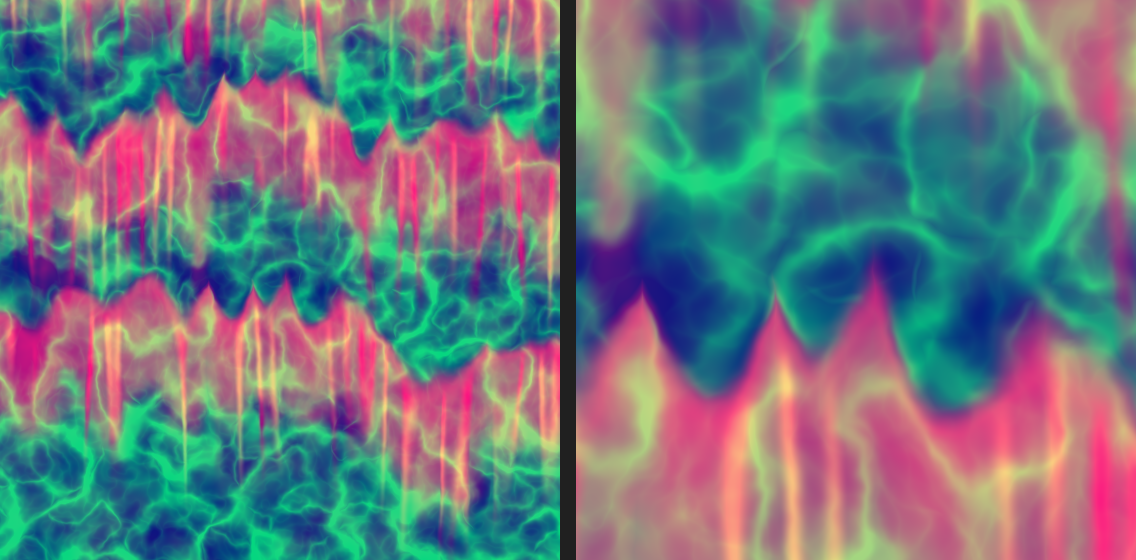
Left: the whole. Right: its middle third, enlarged.
This texture is drawn by a WebGL 1 fragment shader. Its source:

```glsl
precision highp float;
uniform vec2 u_resolution;

vec2 gradientAt(vec2 cell) {
  float angle = 6.2832 * fract(sin(dot(cell, vec2(127.1, 311.7))) * 43758.55);
  return vec2(cos(angle), sin(angle));
}

float gradientNoise(vec2 p) {
  vec2 i = floor(p), f = fract(p);
  vec2 u = f * f * f * (f * (f * 6.0 - 15.0) + 10.0);
  vec2 e = vec2(1.0, 0.0);
  float low = mix(dot(gradientAt(i), f), dot(gradientAt(i + e.xy), f - e.xy), u.x);
  float high = mix(dot(gradientAt(i + e.yx), f - e.yx), dot(gradientAt(i + 1.0), f - 1.0), u.x);
  return mix(low, high, u.y);
}

float clouds(vec2 p) {
  float sum = 0.0, weight = 0.55;
  for (int i = 0; i < 4; i++) {
    sum += weight * gradientNoise(p);
    p = mat2(1.6, 1.2, -1.2, 1.6) * p + 7.3;
    weight *= 0.5;
  }
  return sum;
}

// Wiggly glowing line along a zero contour of the noise
float lightning(vec2 p) {
  float n = gradientNoise(p) + 0.3 * gradientNoise(p * 2.3 + 8.1);
  return exp(-13.0 * (sqrt(n * n + 0.0006) - 0.024));
}

// Soft ridges that fill the space between the lines
float ridges(vec2 p) {
  float sum = 0.0, weight = 0.55;
  for (int i = 0; i < 3; i++) {
    float n = gradientNoise(p);
    sum += weight * (1.0 - sqrt(1.6 * sqrt(n * n + 0.0008)));
    p = mat2(1.6, 1.2, -1.2, 1.6) * p + 3.7;
    weight *= 0.55;
  }
  return sum;
}

// Thin vertical threads with a slight sway
float threads(vec2 p, float seed) {
  float n = gradientNoise(vec2(p.x * 22.0 + seed, p.y * 1.3 + seed));
  float strength = gradientNoise(vec2(p.x * 11.0 - seed, p.y * 2.0 + 0.4));
  return smoothstep(0.17, 0.0, abs(n)) * smoothstep(-0.5, 0.1, strength);
}

void main() {
  vec2 p = gl_FragCoord.xy / u_resolution;
  vec2 sway = vec2(clouds(p * 13.0), clouds(p * 13.0 + 41.0));
  vec2 q = p + 0.028 * sway;
  float mottle = clouds(p * 8.0 + 19.0);

  // Stacked curtains: irregular peaked crests that fade out downwards
  float curtain = 0.0, thread = 0.0, crestShade = 0.0;
  for (int i = 0; i < 3; i++) {
    float row = float(i);
    vec2 edge = p + sway * vec2(0.014, 0.026);
    float crest = 0.43 + 0.37 * row - 0.1 * (p.x - 0.5)
      + 0.13 * gradientNoise(vec2(edge.x * 3.2, row * 5.3 + 0.45))
      - 0.17 * abs(gradientNoise(vec2(edge.x * 10.0 + 3.0, row * 3.7 + 0.4)));
    float depth = crest - edge.y;
    float softness = 0.018 + 0.03 * smoothstep(-0.1, 0.3, gradientNoise(p * 6.0 + row));
    float top = smoothstep(-softness, 0.014, depth);
    float body = top * (1.0 - smoothstep(0.11, 0.27, depth + 0.2 * mottle));
    float rowThread = threads(p + vec2(0.004 * sway.x, 0.0), 4.3 + row * 9.1)
      * smoothstep(0.0, 0.04, depth) * (1.0 - smoothstep(0.2, 0.35, depth));
    float glow = top * exp(-max(depth, 0.0) * 28.0);
    curtain = max(curtain, 0.6 * body + 0.2 * glow + 0.34 * rowThread);
    thread = max(thread, rowThread);
    crestShade = max(crestShade, exp(-depth * depth * 500.0));
  }

  // Lines run round in the gaps and hang down inside the curtains
  float inside = smoothstep(0.2, 0.6, curtain);
  float web = mix(ridges(q * 9.0 + 11.0), ridges(q * vec2(12.0, 6.0) + 27.0), 0.7 * inside);
  float line = max(lightning(q * 6.5 + 5.0), 0.6 * lightning(q * 11.0 + 33.0));
  line = mix(line, lightning(q * vec2(9.0, 5.0) + 52.0), 0.8 * inside);

  float red = 0.08 + curtain + 0.3 * mottle;
  float green = 0.3 + 0.9 * (web - 0.46) + 0.5 * line + 0.42 * clouds(p * 5.0 + 63.0);

  // Some threads are hot pink, others pale yellow
  float tint = smoothstep(-0.15, 0.15, gradientNoise(vec2(p.x * 15.0, p.y * 2.5 + 0.3)));
  green += thread * mix(-0.22, 0.2, tint);
  green *= 1.0 - 0.4 * crestShade * (1.0 - 0.6 * line);
  gl_FragColor = vec4(clamp(red, 0.02, 0.98), clamp(green, 0.08, 0.84), 0.5, 1.0);
}
```
